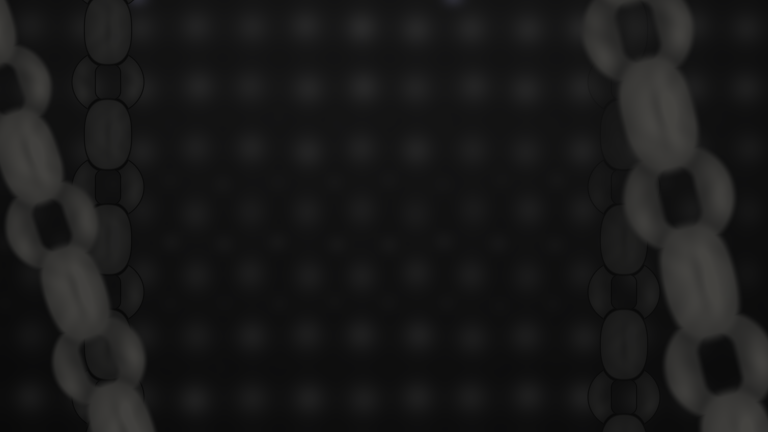
This background is drawn by a Shadertoy shader. Its source:

```glsl
const vec3 BASE = vec3(0.062, 0.062, 0.063);
const vec3 DOT_GLOW = vec3(0.062);
const vec3 TOP_GLOW = vec3(0.10, 0.10, 0.13);
const vec3 NEAR_LIGHT = vec3(0.262, 0.258, 0.248);
const vec3 NEAR_DARK = vec3(0.150, 0.149, 0.146);
const vec3 FAR_LIGHT = vec3(0.150, 0.150, 0.147);
const vec3 FAR_DARK = vec3(0.090);

const vec2 DOT_CELL = vec2(0.1276, 0.1430);
const vec2 DOT_ORIGIN = vec2(0.456, 0.0787);
const float DOT_SIZE = 0.036;

// Link shapes, in units of one chain period
const vec2 RING_RADIUS = vec2(0.325, 0.315);
const vec2 HOLE_HALF = vec2(0.108, 0.165);
const vec2 SIDE_LINK = vec2(0.215, 0.345);
const float NEAR_BLUR = 0.024;
const float FAR_BLUR = 0.008;

float hash(vec2 p) {
    return fract(sin(dot(p, vec2(127.1, 311.7))) * 4375.85);
}

float roundBox(vec2 p, vec2 halfSize, float r) {
    vec2 d = abs(p) - halfSize + r;
    return length(max(d, 0.0)) + min(max(d.x, d.y), 0.0) - r;
}

// Soft cellular dots, slightly uneven in place and strength
float dots(vec2 p, vec2 origin, float size) {
    vec2 g = (p - origin) / DOT_CELL;
    vec2 cell = round(g);
    float sum = 0.0;
    for (int j = -1; j <= 1; j++)
    for (int i = -1; i <= 1; i++) {
        vec2 id = cell + vec2(i, j);
        vec2 jitter = 0.08 * (vec2(hash(id), hash(id + 17.0)) - 0.5);
        vec2 d = (g - id - jitter) * DOT_CELL / size;
        sum += (0.65 + 0.45 * hash(id + 5.0)) * exp(-dot(d, d));
    }
    return sum;
}

vec3 backdrop(vec2 p, float aspect) {
    float side = (p.x - 0.5 * aspect) / (0.5 * aspect);
    float light = 1.0 - 0.28 * side * side;
    float height = mix(0.78, 1.2, smoothstep(0.0, 0.9, p.y));
    float middle = exp(-pow((p.y - 0.45) / 0.24, 2.0));
    vec2 wave = 0.5 + 0.5 * cos(6.2832 * (p - DOT_ORIGIN) / DOT_CELL);

    vec3 col = BASE * light * height;
    col += 0.013 * light * (wave.y * (1.0 - middle) + 0.5 * wave.x);
    float glow = dots(p, DOT_ORIGIN, DOT_SIZE) * (1.0 - 0.35 * middle);
    glow += 0.42 * middle * dots(p, DOT_ORIGIN + 0.5 * DOT_CELL, 0.7 * DOT_SIZE);
    col += DOT_GLOW * glow * light;

    // Faint lamps on the upper edge
    for (int i = 0; i < 2; i++) {
        vec2 d = (p - vec2(0.317 + 0.732 * float(i), 1.005)) / vec2(0.026, 0.02);
        col += TOP_GLOW * exp(-dot(d, d));
    }
    return col;
}

// Alternating open rings and side-on links; alpha holds coverage
vec4 chain(vec2 p, vec2 anchor, vec2 period, float girth, float blur,
           vec3 dark, vec3 light, float outline) {
    float len = length(period);
    vec2 axis = period / len;
    vec2 q = p - anchor;
    float u = dot(q, vec2(-axis.y, axis.x)) / (len * girth);
    float v = dot(q, axis) / len;
    vec2 ringPos = vec2(u, v - round(v));
    vec2 linkPos = vec2(u, fract(v) - 0.5);

    float radial = length(ringPos / RING_RADIUS);
    float hole = roundBox(ringPos, HOLE_HALF, 0.075);
    float ring = max((radial - 1.0) * RING_RADIUS.y, -hole);
    vec2 s = abs(linkPos) / SIDE_LINK;
    float link = (pow(pow(s.x, 2.5) + pow(s.y, 2.5), 0.4) - 1.0) * SIDE_LINK.x;

    // Rounded tube, centre groove and worn metal
    float tube = exp(-pow((radial - 0.76) / 0.24, 2.0));
    float ringShade = tube * (0.72 + 0.2 * sin(3.0 * atan(ringPos.y, u) + 0.6));
    ringShade *= smoothstep(-0.02, 0.12, link);
    float groove = exp(-pow(u / 0.035, 2.0)) * exp(-pow(linkPos.y / 0.16, 2.0));
    float linkShade = (1.0 - 0.75 * s.x * s.x) * (1.0 - 0.6 * s.y * s.y);
    linkShade += 0.3 * exp(-pow((u - 0.07) / 0.04, 2.0)) * (1.0 - s.y) - 0.35 * groove;
    float onLink = smoothstep(blur, -blur, link);
    float shade = mix(ringShade, linkShade, onLink);
    shade += 0.05 * sin(31.0 * u + 4.0 * sin(9.0 * v)) + 0.04 * sin(23.0 * v + 17.0 * u);

    vec3 col = mix(dark, light, clamp(shade, 0.0, 1.0));
    float edge = mix(abs(ring), abs(link), onLink);
    edge = min(edge, abs(link));
    col *= 1.0 - outline * smoothstep(0.016, 0.002, edge);
    return vec4(col, smoothstep(blur, -blur, min(ring, link)));
}

void mainImage(out vec4 fragColor, in vec2 fragCoord) {
    vec2 p = fragCoord / iResolution.y;
    vec3 col = backdrop(p, iResolution.x / iResolution.y);

    // Distant upright pair, the right one fading upward
    vec2 upright = vec2(0.0, -0.2431);
    vec4 c = chain(p, vec2(0.25, 0.5671), upright, 1.07, FAR_BLUR, FAR_DARK, FAR_LIGHT, 0.65);
    col = mix(col, c.rgb * mix(0.82, 1.05, p.y), c.a * 0.95);
    c = chain(p, vec2(1.4444, 0.5671), upright, 1.07, FAR_BLUR, FAR_DARK, FAR_LIGHT, 0.6);
    col = mix(col, c.rgb * 0.88, c.a * mix(0.9, 0.25, smoothstep(0.3, 0.85, p.y)));

    // Near slanted pair, out of focus
    c = chain(p, vec2(0.1204, 0.4792), vec2(0.1088, -0.3148), 1.0, NEAR_BLUR, NEAR_DARK, NEAR_LIGHT, 0.0);
    col = mix(col, c.rgb * 0.96, c.a);
    c = chain(p, vec2(1.5718, 0.5417), vec2(0.0949, -0.3866), 1.0, NEAR_BLUR, NEAR_DARK, NEAR_LIGHT, 0.0);
    col = mix(col, c.rgb, c.a);

    fragColor = vec4(col, 1.0);
}
```
